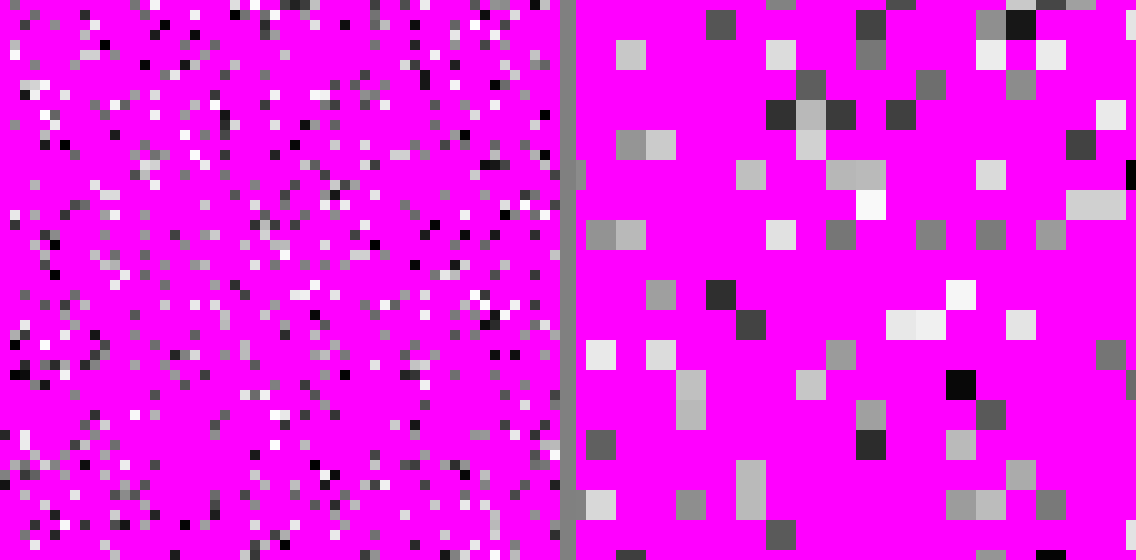
Left, the full canvas; right, a detail of the centre.
Reproduce this texture procedurally as a Shadertoy shader.

```glsl
const float CELLS = 56.0;          // grid cells along the canvas height
const float GRAIN_SHARE = 0.175;   // fraction of cells holding a grey grain
const float EDGE_PIXELS = 1.0;     // width of the smoothed cell border
const vec3 BACKGROUND = vec3(1.0, 0.0, 1.0);
const vec2 PRESENCE_SEED = vec2(17.0, 43.0);
const vec2 SHADE_SEED = vec2(91.0, 7.0);

float hash(vec2 p) {
    return fract(sin(dot(p, vec2(127.1, 311.7))) * 43758.5453);
}

// Flat colour of one cell: background, or a grain of any grey
vec3 cellColor(vec2 cell) {
    float isGrain = step(hash(cell + PRESENCE_SEED), GRAIN_SHARE);
    vec3 grey = vec3(hash(cell + SHADE_SEED));
    return mix(BACKGROUND, grey, isGrain);
}

void mainImage(out vec4 fragColor, in vec2 fragCoord) {
    vec2 grid = fragCoord / iResolution.y * CELLS;
    float edgeWidth = EDGE_PIXELS * CELLS / iResolution.y;

    // Blend the four nearest cells only across their shared borders
    vec2 cell = floor(grid - 0.5);
    vec2 blend = clamp((grid - cell - 1.0) / edgeWidth + 0.5, 0.0, 1.0);
    vec3 lower = mix(cellColor(cell), cellColor(cell + vec2(1.0, 0.0)), blend.x);
    vec3 upper = mix(cellColor(cell + vec2(0.0, 1.0)), cellColor(cell + 1.0), blend.x);

    fragColor = vec4(mix(lower, upper, blend.y), 1.0);
}
```
